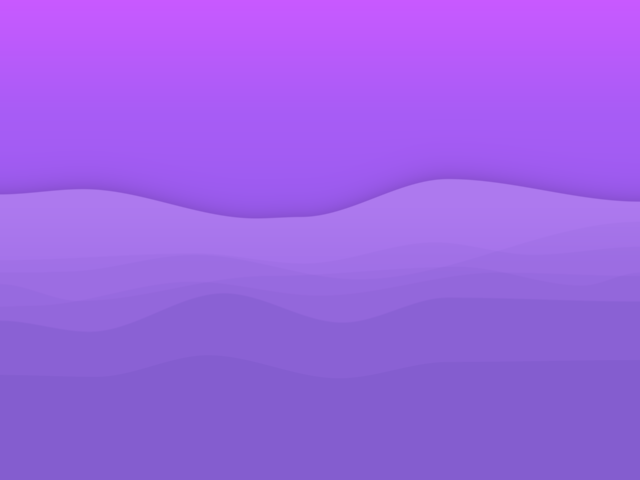
This background is drawn by a Shadertoy shader. Its source:

```glsl
// Layered translucent violet hills beneath a magenta-to-violet sky.

// Smooth crest line easing through four turning points between the canvas sides.
float crest(float x, vec2 ends, vec4 turns, vec4 heights) {
    float y = mix(ends.x, heights.x, smoothstep(0.0, turns.x, x));
    for (int i = 1; i < 4; i++)
        y = mix(y, heights[i], smoothstep(turns[i - 1], turns[i], x));
    return mix(y, ends.y, smoothstep(turns.w, 1.0, x));
}

// Coverage of the area below a crest, softened over about one pixel.
float below(float y, float line) {
    float soft = 1.0 / iResolution.y;
    return smoothstep(-soft, soft, line - y);
}

void mainImage(out vec4 fragColor, in vec2 fragCoord) {
    vec2 uv = fragCoord / iResolution.xy;
    float x = uv.x, y = uv.y;

    // Sky
    vec3 violet = mix(vec3(0.61, 0.36, 0.94), vec3(0.655, 0.36, 0.96),
                      smoothstep(0.54, 0.78, y));
    vec3 color = mix(violet, vec3(0.785, 0.35, 1.0), clamp((y - 0.76) / 0.24, 0.0, 1.0));

    // Soft shadow cast on the sky by the main ridge
    float ridge = crest(x, vec2(0.595, 0.580), vec4(0.13, 0.40, 0.47, 0.70),
                        vec4(0.606, 0.545, 0.548, 0.627));
    color *= 1.0 - 0.13 * exp(-max(y - ridge, 0.0) / 0.022);

    // Hill body
    vec3 hills = mix(vec3(0.645, 0.45, 0.915), vec3(0.68, 0.475, 0.935),
                     smoothstep(0.43, 0.60, y));

    // Translucent upper folds, each darkening what lies beneath its crest
    float folds =
        below(y, crest(x, vec2(0.458, 0.486), vec4(0.306, 0.475, 0.68, 0.833),
                       vec4(0.472, 0.451, 0.495, 0.469))) +
        below(y, crest(x, vec2(0.432, 0.538), vec4(0.05, 0.10, 0.305, 0.56),
                       vec4(0.432, 0.434, 0.469, 0.418))) +
        below(y, crest(x, vec2(0.408, 0.432), vec4(0.124, 0.42, 0.716, 0.91),
                       vec4(0.373, 0.425, 0.444, 0.405))) +
        below(y, crest(x, vec2(0.361, 0.425), vec4(0.05, 0.30, 0.50, 0.78),
                       vec4(0.363, 0.413, 0.384, 0.432)));
    hills -= folds * vec3(0.017, 0.012, 0.014);

    // Deeper lower folds
    float middle = crest(x, vec2(0.332, 0.372), vec4(0.14, 0.35, 0.535, 0.70),
                         vec4(0.309, 0.389, 0.328, 0.380));
    float front = crest(x, vec2(0.219, 0.250), vec4(0.15, 0.325, 0.53, 0.70),
                        vec4(0.215, 0.260, 0.212, 0.246));
    hills -= below(y, middle) * vec3(0.034, 0.020, 0.026);
    hills -= below(y, front) * vec3(0.026, 0.017, 0.023);

    fragColor = vec4(mix(color, hills, below(y, ridge)), 1.0);
}
```
